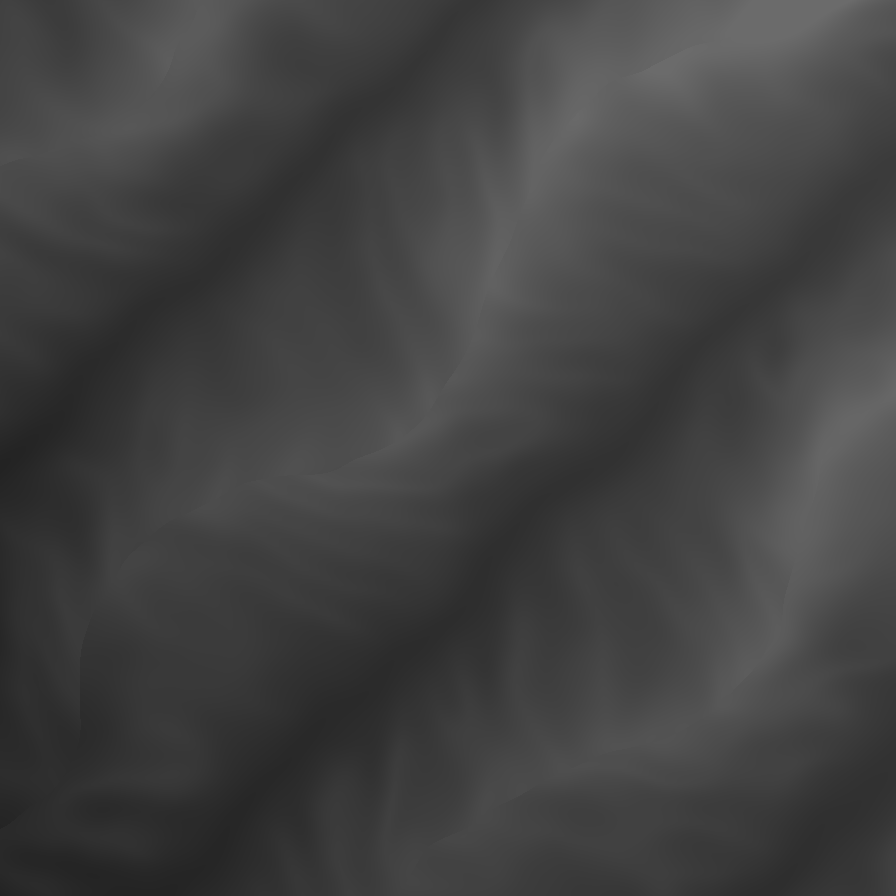
Write a Shadertoy shader that draws this texture map.

```glsl
const float VALLEY_OFFSET = -0.18;  // where the main valley crosses the diagonal
const float PERIOD = 0.66;          // spacing from valley to valley
const float BASE_LEVEL = 0.188;
const float BASE_TILT = 0.10;       // rise toward the upper right
const float RIDGE_GAIN = 0.17;
const float RIDGE_WIDTH = 0.095;
const float VALLEY_DEPTH = 0.055;
const float VALLEY_WIDTH = 0.075;
const float BEND = 0.085;           // sideways meander of the ridges
const float BEND_PERIOD = 0.48;
const float BEND_PEAK = 0.76;
const float WARP = 0.05;
const float SPUR_GAIN = 0.05;
const float DETAIL_GAIN = 0.035;
const float CORNER_DROP = 0.045;
const vec3 TINT = vec3(1.0);

vec2 hashGradient(vec2 cell) {
    vec3 q = fract(cell.xyx * vec3(0.1031, 0.1030, 0.0973));
    q += dot(q, q.yzx + 33.33);
    float angle = 6.2832 * fract((q.x + q.y) * q.z);
    return vec2(cos(angle), sin(angle));
}

float gradientNoise(vec2 p) {
    vec2 i = floor(p);
    vec2 f = p - i;
    vec2 u = f * f * f * (f * (f * 6.0 - 15.0) + 10.0);
    float a = dot(hashGradient(i), f);
    float b = dot(hashGradient(i + vec2(1, 0)), f - vec2(1, 0));
    float c = dot(hashGradient(i + vec2(0, 1)), f - vec2(0, 1));
    float d = dot(hashGradient(i + vec2(1, 1)), f - vec2(1, 1));
    return mix(mix(a, b, u.x), mix(c, d, u.x), u.y);
}

float fbm(vec2 p) {
    float sum = 0.0;
    float gain = 0.6;
    for (int i = 0; i < 3; i++) {
        sum += gain * gradientNoise(p);
        p = mat2(1.6, 1.2, -1.2, 1.6) * p + 7.3;
        gain *= 0.45;
    }
    return sum;
}

// Absolute value with a rounded tip that still reaches zero
float softAbs(float x, float radius) {
    return sqrt(x * x + radius * radius) - radius;
}

// Signed distance to the nearest valley line
float valleyOffset(float across) {
    float phase = (across - VALLEY_OFFSET) / PERIOD;
    return (fract(phase + 0.5) - 0.5) * PERIOD;
}

float terrain(vec2 uv) {
    // Bend the space a little, then use diagonal axes
    vec2 p = uv + WARP * vec2(fbm(uv * 5.0 + 3.1), fbm(uv * 5.0 + 19.7));
    float along = 0.5 * (p.x + p.y);
    float across = p.y - p.x;

    // Ridges meander while valleys stay nearly straight
    float ridgeWeight = smoothstep(0.04, 0.30, abs(valleyOffset(across)));
    float meander = cos(6.2832 * (along - BEND_PEAK) / BEND_PERIOD);
    across -= BEND * ridgeWeight * meander;

    float offset = valleyOffset(across);
    float toValley = softAbs(offset, 0.02);
    float toRidge = softAbs(0.5 * PERIOD - abs(offset), 0.04);

    // Tilted ground with broad ridges and narrow valleys
    float height = BASE_LEVEL + BASE_TILT * along;
    height += RIDGE_GAIN * along * exp(-toRidge / RIDGE_WIDTH);
    height -= VALLEY_DEPTH * exp(-toValley / VALLEY_WIDTH);

    // Spurs running down the slopes, fading at the valley floor
    float side = sign(offset) * 5.0;
    float spur = gradientNoise(vec2(along * 15.0 + abs(offset) * 4.0 + side, across * 4.0));
    float spurFade = smoothstep(0.01, 0.12, abs(offset));
    height += SPUR_GAIN * spurFade * (0.22 - softAbs(spur, 0.06)) * 1.6;
    height += DETAIL_GAIN * spurFade * fbm(uv * 6.0 + 41.0);

    // Low ground at the lower left edge
    float low = (1.0 - smoothstep(0.0, 0.22, uv.x)) * (1.0 - smoothstep(0.2, 0.75, uv.y));
    return height - CORNER_DROP * low;
}

void mainImage(out vec4 fragColor, in vec2 fragCoord) {
    vec2 uv = fragCoord / iResolution.xy;
    fragColor = vec4(TINT * clamp(terrain(uv), 0.13, 0.42), 1.0);
}
```
